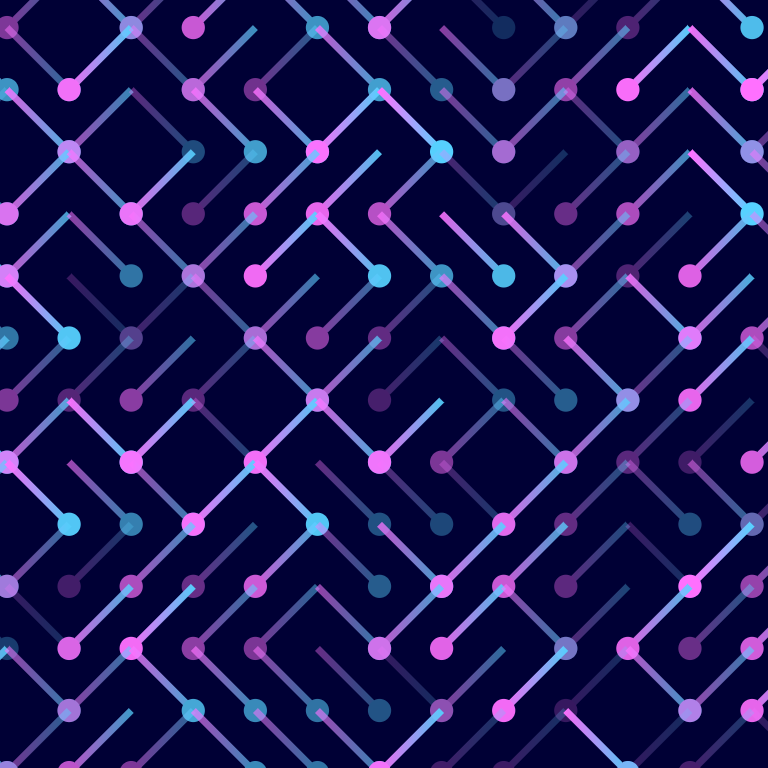
This pattern is drawn by a Shadertoy shader. Its source:

```glsl
// A random diagonal maze: each grid cell holds one gradient stroke, leaning
// either way, with a round dot at its lower end and its own opacity.
// Cells are composited top to bottom, left to right, so lower strokes overlap.

const float CELLS       = 12.37;               // cells across the canvas
const vec2  GRID_SHIFT  = vec2(-0.113, 0.074); // grid offset, in cells
const float HALF_WIDTH  = 0.056;               // half stroke width, in cells
const float DOT_RADIUS  = 0.187;               // in cells
const float MIN_OPACITY = 0.2;
const float MAX_OPACITY = 1.0;
const float LEAN_CHANCE = 0.5;                 // share of falling strokes
const uint  SEED        = 17u;
const vec3  BACKGROUND  = vec3(0.0, 0.0, 0.207);
const vec3  PINK        = vec3(1.0, 0.44, 1.0); // left end of each stroke
const vec3  CYAN        = vec3(0.34, 0.82, 1.0); // right end of each stroke

// Two random values in 0..1 from an integer cell (PCG style mixing)
vec2 hash2(ivec2 cell) {
    uvec2 v = uvec2(cell + 1024) * 1664525u + 1013904223u + SEED;
    v.x += v.y * 1664525u;
    v.y += v.x * 1664525u;
    v ^= v >> 16u;
    v.x += v.y * 1664525u;
    v.y += v.x * 1664525u;
    v ^= v >> 16u;
    return vec2(v >> 8u) / 16777216.0;
}

// Smooth coverage of a signed distance over about one pixel
float coverage(float dist, float pixel) {
    return clamp(0.5 - dist / pixel, 0.0, 1.0);
}

// Colour and opacity of one cell's stroke and dot at local point q
vec4 strokeWithDot(vec2 q, ivec2 cell, float pixel) {
    vec2 rnd = hash2(cell);
    bool falling = rnd.x < LEAN_CHANCE;
    float gradient = clamp(q.x, 0.0, 1.0);

    // Mirror falling strokes so the dot always sits at the local origin
    if (falling) q.x = 1.0 - q.x;
    float along  = 0.5 * (q.x + q.y);
    float across = abs(q.x - q.y) * inversesqrt(2.0);
    float capDist = (abs(along - 0.5) - 0.5) * sqrt(2.0);

    float line = coverage(max(across - HALF_WIDTH, capDist), pixel);
    float disc = coverage(length(q) - DOT_RADIUS, pixel);

    vec3 lineColor = mix(PINK, CYAN, gradient);
    vec3 dotColor  = falling ? CYAN : PINK;
    float opacity  = mix(MIN_OPACITY, MAX_OPACITY, rnd.y);
    return vec4(mix(lineColor, dotColor, disc), max(line, disc) * opacity);
}

void mainImage(out vec4 fragColor, in vec2 fragCoord) {
    vec2 p = fragCoord / iResolution.y * CELLS + GRID_SHIFT;
    float pixel = CELLS / iResolution.y;
    ivec2 home = ivec2(floor(p));
    vec3 color = BACKGROUND;

    // Neighbours in painting order
    for (int dy = 1; dy >= -1; dy--) {
        for (int dx = -1; dx <= 1; dx++) {
            ivec2 cell = home + ivec2(dx, dy);
            vec4 layer = strokeWithDot(p - vec2(cell), cell, pixel);
            color = mix(color, layer.rgb, layer.a);
        }
    }
    fragColor = vec4(color, 1.0);
}
```
